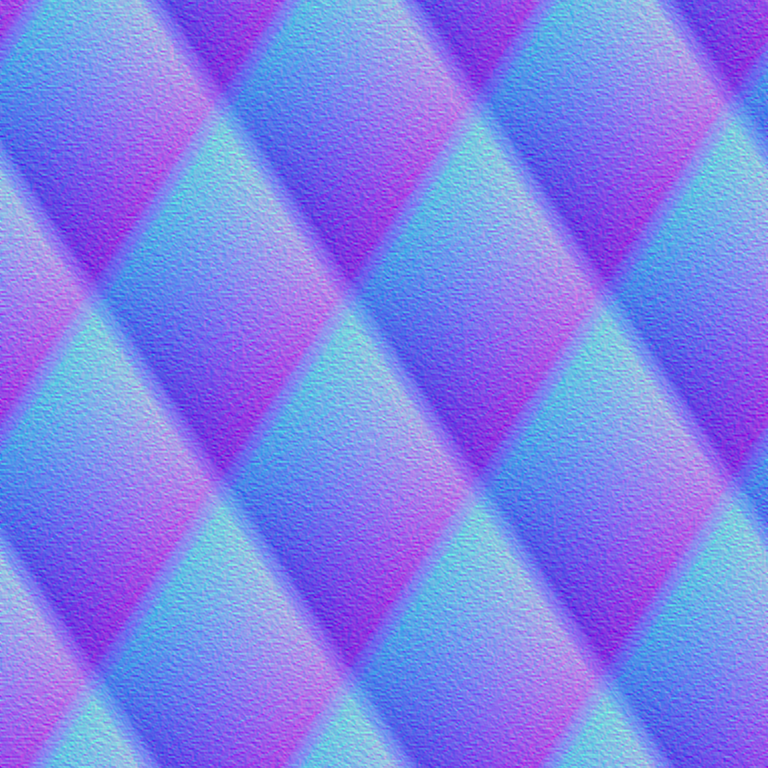
This texture map is drawn by a WebGL 1 fragment shader. Its source:

```glsl
precision highp float;
// Normal map of quilted, padded leather: a wrapping lattice of diamond cushions.
// Each cushion is a pillow between diagonal seams, steepest mid-seam, and a
// fine grain of speckle and short level dashes tilts the surface further.

uniform vec2 u_resolution;

#define REPEATS vec2(3.0, 2.0)         // diamonds across and down
#define SEAM_OFFSET vec2(0.594, 0.143) // phase of the two seam families
#define SEAM_WIDTH 0.064               // rounded seam, as part of a cushion
#define DOME_TILT vec2(0.32, 0.46)     // steepness of cushion slopes in x and y
#define CORNER_EASE 0.36               // how much slopes relax near corners
#define FACING vec2(0.78, 0.65)        // squared z when flat, and loss on slopes
#define GRAIN_CELLS vec2(190.0, 380.0) // short horizontal dashes
#define GRAIN_TILT 0.46
#define GRAIN_STEP 0.001               // sampling distance for grain slope
#define WEAVE_WAVES vec2(46.0, 104.0)  // whole waves across and up
#define WEAVE_HEIGHT 0.075
#define CREASE_TILT 0.06               // thin pulled lines along one seam family

float hash(vec2 p) {
  vec3 q = fract(vec3(p.xyx) * 0.1031);
  q += dot(q, q.yzx + 33.33);
  return fract((q.x + q.y) * q.z);
}

// Value noise that wraps after a whole number of cells.
float wrapNoise(vec2 uv, vec2 cells) {
  vec2 p = uv * cells;
  vec2 i = floor(p);
  vec2 f = p - i;
  f = f * f * (3.0 - 2.0 * f);
  vec2 lo = mod(i, cells);
  vec2 hi = mod(i + 1.0, cells);
  return mix(mix(hash(lo), hash(vec2(hi.x, lo.y)), f.x),
             mix(hash(vec2(lo.x, hi.y)), hash(hi), f.x), f.y);
}

// Height of the leather grain: dashes, speckle and two crossing ripples.
float grainHeight(vec2 uv) {
  float warp = 4.0 * wrapNoise(uv, vec2(20.0, 24.0));
  vec2 phase = 6.2831853 * uv * WEAVE_WAVES;
  float weave = sin(phase.x + phase.y + warp) + sin(phase.y - phase.x - warp);
  return wrapNoise(uv, GRAIN_CELLS)
       + 0.65 * wrapNoise(uv, GRAIN_CELLS.yy)
       + WEAVE_HEIGHT * weave;
}

vec2 grainSlope(vec2 uv) {
  vec2 dx = vec2(GRAIN_STEP, 0.0);
  vec2 dy = dx.yx;
  return vec2(grainHeight(uv - dx) - grainHeight(uv + dx),
              grainHeight(uv - dy) - grainHeight(uv + dy));
}

void main() {
  vec2 uv = gl_FragCoord.xy / u_resolution;

  // Diagonal coordinates: both run from 0 to 1 within a diamond.
  vec2 p = uv * REPEATS;
  vec2 diamond = fract(vec2(p.x + p.y, p.x - p.y) - SEAM_OFFSET);

  // Slopes grow outward from the centre, then flip quickly at each seam.
  vec2 across = 2.0 * diamond - 1.0;
  vec2 seamDistance = 0.5 - 0.5 * abs(across);
  vec2 rounding = smoothstep(vec2(0.0), vec2(SEAM_WIDTH), seamDistance);
  vec2 slope = across * rounding * (1.0 - CORNER_EASE * across.yx * across.yx);
  vec2 dome = DOME_TILT * vec2(slope.x + slope.y, slope.x - slope.y);

  // Fine parallel creases beside the falling seams.
  float offSeam = fract(diamond.x + 0.5) - 0.5;
  float crease = cos(offSeam * 420.0) * exp(-pow(abs(offSeam) / 0.018, 2.0));

  // The stretched leather is a little smoother along the seams.
  float grainFade = mix(0.7, 1.0, min(rounding.x, rounding.y));
  vec2 tilt = dome + GRAIN_TILT * grainFade * grainSlope(uv)
            + CREASE_TILT * crease * vec2(0.83, 0.55);
  float facing = sqrt(max(FACING.x - FACING.y * dot(dome, dome), 0.1));

  gl_FragColor = vec4(0.5 + 0.5 * vec3(tilt, facing), 1.0);
}
```
